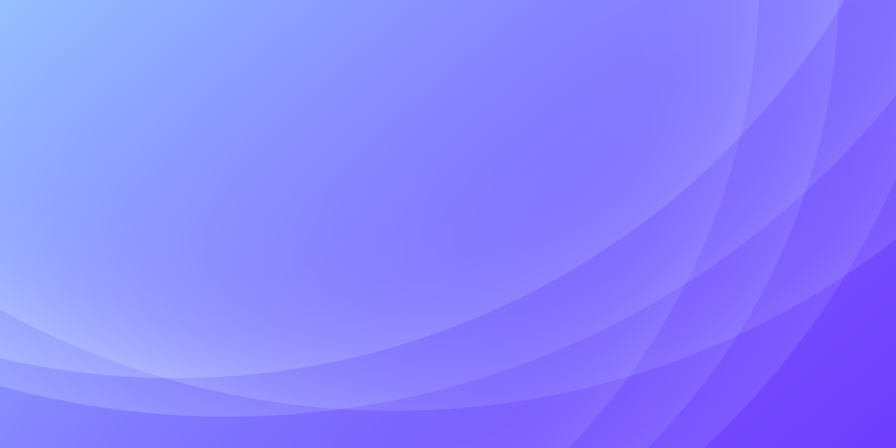
This background is drawn by a Shadertoy shader. Its source:

```glsl
// Blue to violet diagonal gradient crossed by large translucent discs with glowing rims.

const vec3 SKY = vec3(0.575, 0.745, 1.0);
const vec3 VIOLET = vec3(0.435, 0.24, 1.0);
const vec3 GLOW = vec3(0.83, 0.92, 1.0);
const vec2 RAMP = vec2(0.31, 0.37);      // gradient rate to the right and downward
const float RAMP_CURVE = 1.3;            // above 1 reaches violet sooner
const float GLOW_WIDTH = 0.135;          // inward falloff, in canvas heights
const float GLOW_LEFT = 0.25;
const float GLOW_RIGHT = 0.125;
const float STEEP_STRENGTH = 0.9;        // relative glow of the steep arcs
const float MAIN_FILL = 0.035;           // even light across the uppermost disc

// Disc centre (xy) and radius (z), in canvas heights
const int DISC_COUNT = 6;
const int SHALLOW_COUNT = 3;
const vec3 DISCS[DISC_COUNT] = vec3[DISC_COUNT](
    vec3(0.391, 1.901, 1.745),
    vec3(0.508, 1.979, 1.909),
    vec3(0.880, 1.911, 1.828),
    vec3(0.185, 1.052, 1.510),
    vec3(0.414, 1.031, 1.458),
    vec3(0.331, 1.336, 1.823)
);

// Light inside a disc: an even fill plus a rim that fades toward the centre
float discLight(vec2 p, vec3 disc, float fill, float rim, float pixel) {
    float depth = disc.z - length(p - disc.xy);
    float inside = smoothstep(-pixel, pixel, depth);
    return inside * (fill + rim * exp(-max(depth, 0.0) / GLOW_WIDTH));
}

void mainImage(out vec4 fragColor, in vec2 fragCoord) {
    vec2 p = fragCoord / iResolution.y;
    float pixel = 1.0 / iResolution.y;

    // Diagonal backdrop
    float ramp = clamp(dot(vec2(p.x, 1.0 - p.y), RAMP), 0.0, 1.0);
    vec3 color = mix(SKY, VIOLET, 1.0 - pow(1.0 - ramp, RAMP_CURVE));

    // Layered discs, paler toward the left
    float strength = mix(GLOW_LEFT, GLOW_RIGHT, smoothstep(0.0, 1.2, p.x));
    for (int i = 0; i < DISC_COUNT; i++) {
        float rim = strength * (i < SHALLOW_COUNT ? 1.0 : STEEP_STRENGTH);
        float fill = i == 0 ? MAIN_FILL : 0.0;
        color = mix(color, GLOW, discLight(p, DISCS[i], fill, rim, pixel));
    }

    fragColor = vec4(color, 1.0);
}
```
